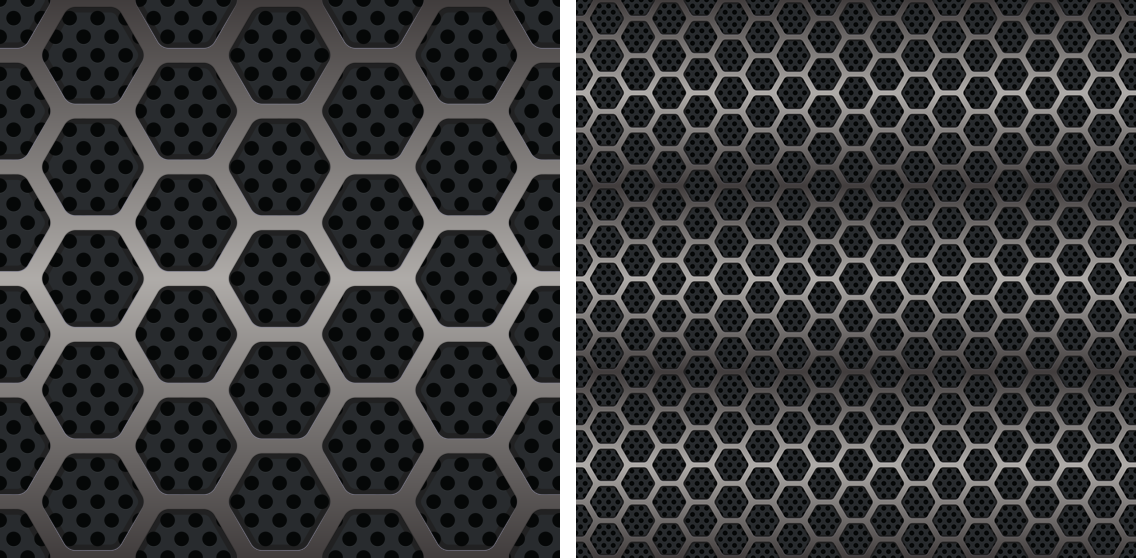
Left, the tile; right, the same tile 3 across and 3 down.
A Shadertoy shader for this pattern:

```glsl
const vec2 HEX_REPEATS = vec2(3.0, 5.0);
const vec2 DOT_REPEATS = vec2(20.0, 15.0);
const vec2 LATTICE_SHIFT = vec2(-0.0007, 0.0008);
const float HEX_HALF_HEIGHT = 0.0866;
const float HEX_SIDE_APOTHEM = 0.0814;
const float CORNER_RADIUS = 0.0225;
const float DOT_RADIUS = 0.0131;
const float WALL_WIDTH = 0.0098;
const float RIM_WIDTH = 0.0024;
const vec2 DOT_LIP = vec2(0.0, 0.0014);

const vec3 METAL_DARK = vec3(0.255, 0.238, 0.238);
const vec3 METAL_LIGHT = vec3(0.685, 0.672, 0.66);
const vec3 RIM_TINT = vec3(0.52, 0.52, 0.61);
const vec3 FLOOR_COLOR = vec3(0.155, 0.170, 0.181);
const vec3 WALL_COLOR = vec3(0.130, 0.131, 0.132);
const vec3 HOLE_COLOR = vec3(0.021, 0.027, 0.028);
const vec3 LIP_COLOR = vec3(0.23, 0.245, 0.255);

// Offset from the nearest node of a staggered, wrapping lattice
vec2 staggeredCell(vec2 p, vec2 repeats) {
    vec2 a = (fract(p * repeats + 0.5) - 0.5) / repeats;
    vec2 b = (fract(p * repeats) - 0.5) / repeats;
    return dot(a, a) < dot(b, b) ? a : b;
}

float segmentDistance(vec2 p, vec2 a, vec2 b) {
    vec2 ab = b - a;
    return length(p - a - ab * clamp(dot(p - a, ab) / dot(ab, ab), 0.0, 1.0));
}

// Signed distance to a flat-topped hexagon with rounded corners
float roundedHexagon(vec2 p) {
    const vec2 normal = vec2(0.866, 0.5);
    float h = HEX_HALF_HEIGHT - CORNER_RADIUS;
    float s = HEX_SIDE_APOTHEM - CORNER_RADIUS;
    vec2 upper = vec2((s - h * normal.y) / normal.x, h);
    vec2 side = vec2(s / normal.x, 0.0);
    p = abs(p);
    float edge = min(segmentDistance(p, vec2(0.0, h), upper),
                     segmentDistance(p, upper, side));
    float inside = max(p.y - h, dot(p, normal) - s);
    return (inside < 0.0 ? -edge : edge) - CORNER_RADIUS;
}

// Antialiased coverage of the region where the distance is negative
float coverage(float d, float pixel) {
    return 1.0 - smoothstep(-0.75 * pixel, 0.75 * pixel, d);
}

float dotDistance(vec2 p) {
    return length(staggeredCell(p, DOT_REPEATS)) - DOT_RADIUS;
}

void mainImage(out vec4 fragColor, in vec2 fragCoord) {
    vec2 uv = fragCoord / iResolution.xy;
    float pixel = 1.0 / min(iResolution.x, iResolution.y);
    vec2 p = uv - LATTICE_SHIFT;
    vec2 local = staggeredCell(p, HEX_REPEATS);
    float hexagon = roundedHexagon(local);

    // Recessed floor with a shaded wall around it
    float wall = 1.0 - coverage(hexagon + WALL_WIDTH, pixel);
    vec3 recess = mix(FLOOR_COLOR, WALL_COLOR, wall);

    // Punched holes with a faint lit lower lip
    float lip = coverage(dotDistance(p + DOT_LIP), pixel);
    float hole = coverage(dotDistance(p), pixel);
    recess = mix(recess, LIP_COLOR, lip * 0.5 * (1.0 - wall));
    recess = mix(recess, HOLE_COLOR, hole);

    // Thin contact shadow, strongest under the upper edge
    float upward = local.y / max(length(local), pixel);
    float shadow = smoothstep(-0.0025, 0.0, hexagon);
    recess *= 1.0 - shadow * mix(0.05, 0.25, smoothstep(-0.3, 0.8, upward));

    // Vertical sheen, darkest where the tile wraps
    vec3 metal = mix(METAL_DARK, METAL_LIGHT, 1.0 - abs(2.0 * uv.y - 1.0));

    // Cool bevel on the lower rim, dim bevel on the upper one
    float rim = 1.0 - smoothstep(0.3 * RIM_WIDTH, RIM_WIDTH, hexagon);
    float lower = smoothstep(0.2, -0.7, upward);
    metal = mix(metal, mix(metal * 0.85, RIM_TINT, lower), rim * 0.6);

    fragColor = vec4(mix(metal, recess, coverage(hexagon, pixel)), 1.0);
}
```
